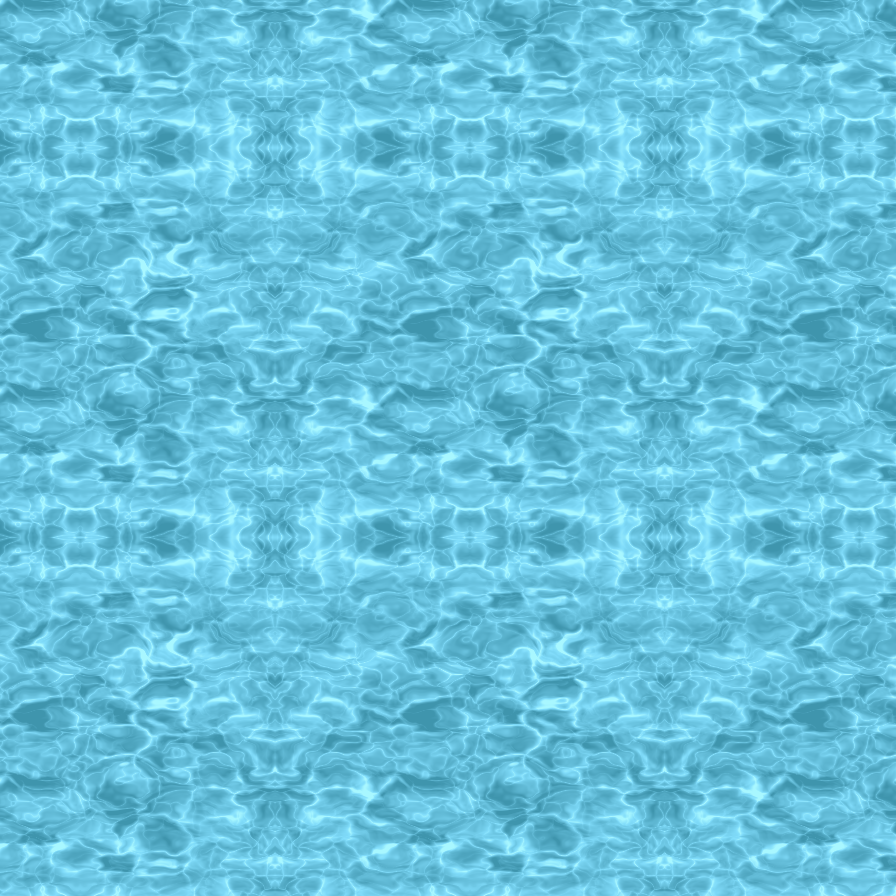
Give the GLSL for this texture, as a WebGL 2 fragment shader.

```glsl
#version 300 es
precision highp float;
// Sunlit pool water: a tile of warped cellular caustics over rippled noise,
// repeated about 2.3 times each way. Around the seams the tile is blended
// with its own reflection, which gives mirrored rings and knots of light.
uniform vec2 u_resolution;
out vec4 outColor;

float hash(vec2 p) {
    return fract(sin(dot(p, vec2(127.1, 311.7))) * 43758.5453);
}

// Value noise that wraps after n lattice cells
float noise(vec2 p, vec2 n) {
    vec2 i = floor(p), f = fract(p);
    f = f * f * f * (f * (f * 6.0 - 15.0) + 10.0);
    float low = mix(hash(mod(i, n)), hash(mod(i + vec2(1, 0), n)), f.x);
    float high = mix(hash(mod(i + vec2(0, 1), n)), hash(mod(i + 1.0, n)), f.x);
    return mix(low, high, f.y);
}

// Layered noise over one tile, n cells in the first octave
float fbm(vec2 t, vec2 n, float shift) {
    float sum = 0.0, gain = 0.5;
    for (int k = 0; k < 3; k++) {
        sum += gain * noise(t * n + shift, n);
        n *= 2.0;
        gain *= 0.55;
    }
    return sum / 0.926;
}

// Wrapping cells: x = distance gap to the next cell, y = random cell value
vec2 cells(vec2 t, vec2 n) {
    vec2 p = t * n, base = floor(p);
    float nearest = 9.0, second = 9.0, id = 0.0;
    for (int y = -1; y <= 1; y++) {
        for (int x = -1; x <= 1; x++) {
            vec2 cell = base + vec2(x, y);
            vec2 key = mod(cell, n);
            vec2 site = cell + 0.1 + 0.8 * vec2(hash(key + 3.7), hash(key + 19.3));
            float d = length(site - p);
            if (d < nearest) {
                second = nearest;
                nearest = d;
                id = hash(key + 41.0);
            } else {
                second = min(second, d);
            }
        }
    }
    return vec2(second - nearest, id);
}

// Brightness of the unmirrored water
float water(vec2 t) {
    vec2 warp = vec2(fbm(t, vec2(9, 14), 0.0), fbm(t, vec2(9, 14), 2.4)) - 0.5;
    vec2 s = t + warp * vec2(0.13, 0.08);
    vec2 coarse = cells(s, vec2(9, 14));
    vec2 fine = cells(s + warp * 0.03, vec2(17, 29));
    float swell = fbm(t, vec2(7, 10), 1.3);
    float ripple = fbm(s, vec2(11, 36), 4.1);
    float grain = fbm(s, vec2(29, 53), 7.6);
    float strength = smoothstep(0.25, 0.75, noise(t * vec2(8, 11), vec2(8, 11)));

    float light = 0.33 + 0.6 * (swell - 0.5) + 1.1 * (ripple - 0.5) + 0.75 * (grain - 0.5);
    light += 0.85 * strength * exp(-7.0 * coarse.x);
    light += 0.60 * (1.1 - 0.8 * strength) * exp(-6.0 * fine.x);
    // Shaded pools inside some cells
    light -= 0.38 * smoothstep(0.45, 0.8, coarse.y) * smoothstep(0.05, 0.3, coarse.x);
    // Scattered glints
    float glint = noise(s * vec2(21, 29), vec2(21, 29)) * strength;
    return light + 0.8 * smoothstep(0.72, 0.97, glint);
}

// Thin soft line where a distance is zero
float glow(float d, float width) {
    return exp(-d * d / (width * width));
}

// Reflected light figures about the crossing of the seams
float figures(vec2 p) {
    vec2 m = abs(p);
    vec2 wobble = vec2(noise(m * 19.0, vec2(19)), noise(m * 19.0 + 5.0, vec2(19))) - 0.5;
    vec2 q = m + wobble * 0.05;
    float oval = length((q - vec2(0.25, 0.0)) / vec2(0.105, 0.085)) - 1.0;
    float light = 0.30 * glow(oval * 0.1, 0.008);
    light -= 0.25 * (1.0 - smoothstep(-0.5, -0.1, oval));
    // Central bar and its curved brackets
    float ends = 1.0 - smoothstep(0.09, 0.12, m.x);
    light += ends * (0.40 * glow(m.y, 0.009) + 0.25 * glow(m.y, 0.03));
    light += 0.45 * glow(q.x - 0.11 - 2.5 * q.y * q.y, 0.009) * (1.0 - smoothstep(0.07, 0.12, m.y));
    // Small knots above and below, and a forked flare
    light += 0.4 * glow(length(vec2(m.x, m.y - 0.17)) - 0.012, 0.007);
    float fork = abs(p.y - 0.407 - 1.1 * max(q.x - 0.025, 0.0));
    return light + 0.45 * glow(fork, 0.009) * (1.0 - smoothstep(0.04, 0.12, m.x));
}

void main() {
    vec2 uv = gl_FragCoord.xy / u_resolution;
    vec2 p = fract((uv - vec2(0.307, 0.835)) * 2.3 + 0.5) - 0.5;

    // Fade from the reflection at each seam to the plain tile
    vec2 m = abs(p);
    vec2 fade = 1.0 - smoothstep(vec2(0.15), vec2(0.23), m);
    fade.x = max(fade.x, 1.0 - smoothstep(0.09, 0.15, m.y));
    float upper = mix(water(p), water(vec2(m.x, p.y)), fade.x);
    float folded = mix(water(vec2(p.x, m.y)), water(m), fade.x);
    float light = mix(upper, folded, fade.y) + figures(p);

    // Deep teal through sky blue to pale cyan highlights
    vec3 color = mix(vec3(0.29, 0.63, 0.73), vec3(0.50, 0.86, 0.98), clamp(light, -0.2, 1.0));
    color = mix(color, vec3(0.66, 0.97, 1.0), smoothstep(0.95, 1.5, light));
    outColor = vec4(color, 1.0);
}
```
